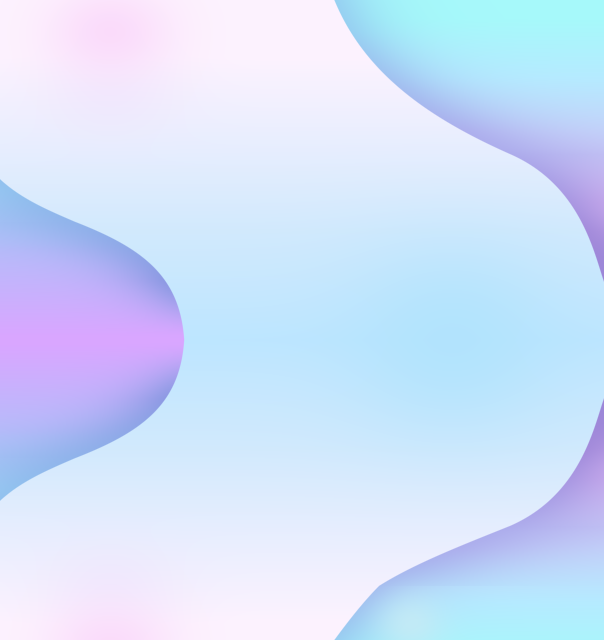
Write a Shadertoy shader that draws this background.

```glsl
float ramp(float a, float b, float v) { return clamp((v - a) / (b - a), 0.0, 1.0); }

float glow(vec2 offset, vec2 radius) {
    vec2 q = offset / radius;
    return exp(-dot(q, q));
}

// Height-monotone cubic: returns x and dx/dy where the curve reaches height h
vec2 curveAt(vec2 a, vec2 b, vec2 c, vec2 d, float h) {
    float lo = 0.0, hi = 1.0;
    vec2 tangent = vec2(0.0, 1.0), point = a;
    for (int i = 0; i < 16; i++) {
        float t = 0.5 * (lo + hi), s = 1.0 - t;
        point = s * s * s * a + 3.0 * s * s * t * b + 3.0 * s * t * t * c + t * t * t * d;
        tangent = s * s * (b - a) + 2.0 * s * t * (c - b) + t * t * (d - c);
        if (point.y < h) lo = t; else hi = t;
    }
    return vec2(point.x, tangent.x / max(tangent.y, 0.01));
}

// Signed depth inside the left wave, positive inside
float leftDepth(float x, float h) {
    vec2 edge = h < 1.42
        ? curveAt(vec2(2.22, 0.0), vec2(2.17, 0.78), vec2(1.70, 1.11), vec2(0.90, 1.42), h)
        : curveAt(vec2(0.90, 1.42), vec2(0.55, 1.57), vec2(0.25, 1.70), vec2(0.0, 1.93), h);
    edge.x -= 1.6 * max(h - 1.93, 0.0);
    return (edge.x - x) / sqrt(1.0 + edge.y * edge.y);
}

// Signed depth inside the right waves; the lower one has a cut corner
float rightDepth(float x, float h, bool lower) {
    vec2 edge;
    if (h < 2.23)
        edge = curveAt(vec2(7.28, 0.70), vec2(7.16, 1.04), vec2(7.00, 1.86), vec2(6.15, 2.23), h);
    else if (!lower)
        edge = curveAt(vec2(6.15, 2.23), vec2(5.20, 2.65), vec2(4.40, 3.18), vec2(4.03, 4.08), h);
    else if (h < 2.95)
        edge = curveAt(vec2(6.15, 2.23), vec2(5.60, 2.45), vec2(5.00, 2.68), vec2(4.57, 2.95), h);
    else
        edge = curveAt(vec2(4.57, 2.95), vec2(4.38, 3.14), vec2(4.20, 3.37), vec2(4.03, 3.60), h);
    edge.x += 0.5 * max(0.70 - h, 0.0);
    return (x - edge.x) / sqrt(1.0 + edge.y * edge.y);
}

vec3 backdrop(vec2 p, float h) {
    vec3 color = mix(vec3(0.74, 0.90, 1.0), vec3(0.82, 0.914, 0.99), ramp(0.0, 1.3, h));
    color = mix(color, vec3(0.90, 0.93, 0.995), ramp(1.3, 2.25, h));
    color = mix(color, vec3(0.99, 0.95, 0.995), ramp(2.25, 3.4, h));
    color = mix(color, vec3(0.69, 0.89, 0.99), 0.85 * glow(vec2(p.x - 5.45, h), vec2(1.25, 1.1)));
    color = mix(color, vec3(0.93, 0.89, 0.99), 0.5 * glow(vec2(p.x - 1.33, h - 2.9), vec2(0.8, 0.5)));
    return mix(color, vec3(0.98, 0.85, 0.98), 0.9 * glow(vec2(p.x - 1.33, h - 3.7), vec2(0.75, 0.55)));
}

vec3 leftWave(float h, float depth) {
    vec3 color = mix(vec3(0.85, 0.65, 1.0), vec3(0.71, 0.74, 0.98), ramp(0.05, 1.15, h));
    color = mix(color, vec3(0.66, 0.83, 0.98), ramp(1.1, 1.75, h));
    vec3 rim = mix(vec3(0.53, 0.59, 0.88), vec3(0.56, 0.75, 0.93), ramp(0.7, 1.8, h));
    float shade = exp(-pow(max(depth, 0.0) / 0.42, 1.3)) * smoothstep(0.0, 0.75, h);
    return mix(color, rim, 0.9 * shade);
}

vec3 rightWave(vec2 p, float h, float depth, bool lower) {
    vec3 color = mix(vec3(0.57, 0.51, 0.82), vec3(0.83, 0.69, 0.94), smoothstep(0.75, 1.6, h));
    color = mix(color, vec3(0.77, 0.83, 0.98), ramp(1.65, 2.5, h));
    color = mix(color, vec3(0.71, 0.92, 1.0), ramp(2.5, 3.15, h));
    color = mix(color, vec3(0.65, 0.975, 0.98), ramp(3.15, 3.85, h));
    vec3 rim = mix(vec3(0.62, 0.53, 0.85), vec3(0.66, 0.66, 0.92), ramp(1.3, 2.3, h));
    rim = mix(rim, vec3(0.58, 0.79, 0.94), ramp(2.5, 3.7, h));
    float shade = exp(-pow(max(depth, 0.0) / 0.45, 1.3));
    color = mix(color, rim, 0.85 * shade);
    // Pale sheen in the lower corner
    float sheen = lower ? glow(p - vec2(4.95, 0.2), vec2(0.4, 0.35)) : 0.0;
    return mix(color, vec3(0.78, 0.92, 0.96), 0.8 * sheen);
}

void mainImage(out vec4 fragColor, in vec2 fragCoord) {
    vec2 p = fragCoord / iResolution.xy * vec2(7.28, 7.68);
    float soft = 0.75 * 7.68 / iResolution.y;
    float h = abs(p.y - 3.6);
    bool lower = p.y < 3.6;

    vec3 color = backdrop(p, h);
    float left = leftDepth(p.x, h);
    color = mix(color, leftWave(h, left), smoothstep(-soft, soft, left));
    float right = rightDepth(p.x, h, lower);
    color = mix(color, rightWave(p, h, right, lower), smoothstep(-soft, soft, right));
    fragColor = vec4(color, 1.0);
}
```
